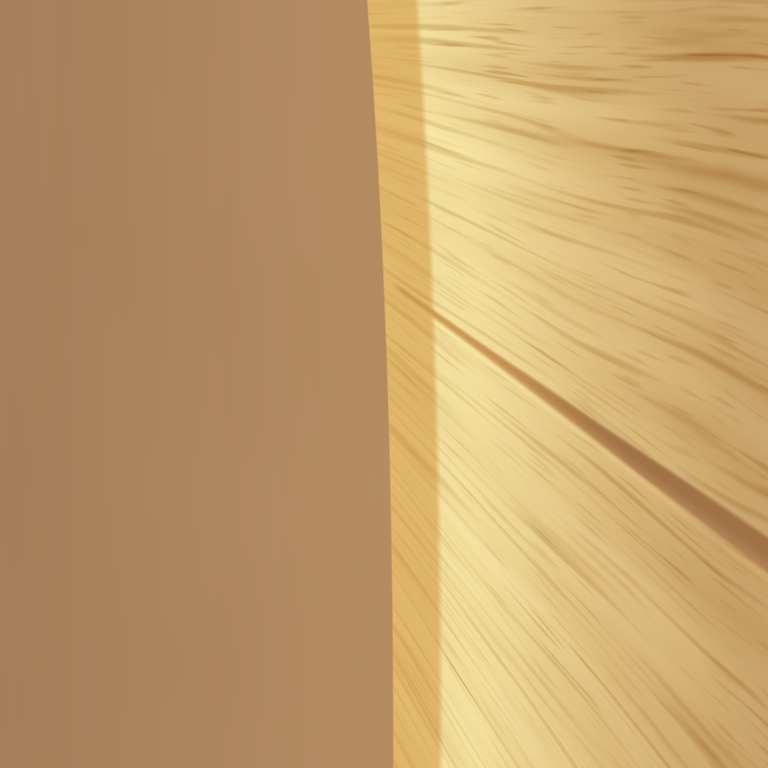
Write a WebGL 1 fragment shader that draws this texture.

```glsl
precision highp float;

uniform vec2 u_resolution;

// Layout
const vec2 VANISHING_POINT = vec2(0.03, 0.976);
const float WALL_BASE_X = 0.512;
const float WALL_LEAN = 0.034;
const float SHADOW_BASE_X = 0.574;
const float SHADOW_LEAN = 0.031;
const float LEAN_POWER = 2.2;
const float SHADOW_BLUR = 0.005;
const float GROOVE_SLOPE = 0.72;
const float GROOVE_START_X = 0.508;

// Grain
const float FIBRE_FREQ = 62.0;
const float PORE_FREQ = 115.0;
const float GRAIN_WARP = 0.022;
const float GRAIN_STRENGTH = 0.13;

// Colours
const vec3 WALL_FAR = vec3(0.655, 0.500, 0.355);
const vec3 WALL_NEAR = vec3(0.705, 0.545, 0.380);
const vec3 SHADED_WOOD = vec3(0.870, 0.705, 0.405);
const vec3 SUNLIT_WOOD = vec3(0.935, 0.850, 0.590);
const vec3 MIDDLE_WOOD = vec3(0.850, 0.720, 0.475);
const vec3 DIM_WOOD = vec3(0.765, 0.610, 0.390);
const vec3 GROOVE_LIGHT = vec3(0.790, 0.590, 0.325);
const vec3 GROOVE_DARK = vec3(0.620, 0.435, 0.265);
const vec3 GRAIN_TINT = vec3(0.75, 1.0, 1.05);

vec2 hashGradient(vec2 cell) {
  vec2 p = vec2(dot(cell, vec2(127.1, 311.7)), dot(cell, vec2(269.5, 183.3)));
  return fract(sin(p) * 43758.5) * 2.0 - 1.0;
}

float gradientNoise(vec2 p) {
  vec2 i = floor(p);
  vec2 f = p - i;
  vec2 w = f * f * f * (f * (f * 6.0 - 15.0) + 10.0);
  float a = dot(hashGradient(i), f);
  float b = dot(hashGradient(i + vec2(1.0, 0.0)), f - vec2(1.0, 0.0));
  float c = dot(hashGradient(i + vec2(0.0, 1.0)), f - vec2(0.0, 1.0));
  float d = dot(hashGradient(i + vec2(1.0, 1.0)), f - vec2(1.0, 1.0));
  return mix(mix(a, b, w.x), mix(c, d, w.x), w.y);
}

float leaningEdge(float baseX, float lean, float y) {
  return baseX - lean * pow(max(y, 0.0), LEAN_POWER);
}

// Darkness of the grain; depth runs along the fibres, slope across them.
float woodGrain(float depth, float slope) {
  float across = slope + GRAIN_WARP * gradientNoise(vec2(depth * 5.0, slope * 7.0));
  float fibre = gradientNoise(vec2(depth * 5.0, across * FIBRE_FREQ));
  float pore = gradientNoise(vec2(depth * 17.0, across * PORE_FREQ + 31.0));
  float band = gradientNoise(vec2(depth * 3.0, across * 15.0 + 7.0));
  float patches = 0.65 + 0.7 * gradientNoise(vec2(depth * 4.0, slope * 8.0 + 19.0));
  return smoothstep(0.02, 0.48, fibre) * 0.85
       + smoothstep(0.08, 0.5, pore) * patches * 0.9 + band * 0.5;
}

vec3 wallColor(vec2 uv) {
  float streak = gradientNoise(vec2(uv.x * 45.0, uv.y * 1.5));
  float cloud = gradientNoise(uv * 4.0);
  vec3 color = mix(WALL_FAR, WALL_NEAR, smoothstep(0.0, 0.52, uv.x));
  return color + 0.006 * streak + 0.008 * cloud;
}

vec3 woodColor(vec2 uv, float pixel) {
  float depth = max(uv.x - VANISHING_POINT.x, 0.1);
  float slope = (VANISHING_POINT.y - uv.y) / depth;
  float shadowX = leaningEdge(SHADOW_BASE_X, SHADOW_LEAN, uv.y);
  float sun = smoothstep(-SHADOW_BLUR, SHADOW_BLUR, uv.x - shadowX);

  // Sunlight fading to the right and toward the top
  float fade = uv.x - shadowX + 0.07 * smoothstep(0.7, 1.0, uv.y);
  vec3 lit = mix(SUNLIT_WOOD, MIDDLE_WOOD, smoothstep(0.02, 0.25, fade));
  lit = mix(lit, DIM_WOOD, smoothstep(0.18, 0.44, fade));
  vec3 color = mix(SHADED_WOOD, lit, sun);

  // Fibres and one broad dark streak
  float contrast = GRAIN_STRENGTH * mix(0.5, 0.85 + 0.25 * smoothstep(0.6, 1.0, uv.y), sun);
  color -= contrast * GRAIN_TINT * (woodGrain(depth, slope) - 0.18);
  float streak = (slope - 0.225 - 0.006 * gradientNoise(vec2(depth * 18.0, 3.0))) / 0.012;
  color -= 0.10 * GRAIN_TINT * exp(-streak * streak) * smoothstep(0.7, 0.95, uv.x);

  // Tapered groove with a shaded core and a lit lower lip
  float along = smoothstep(GROOVE_START_X, 1.0, uv.x);
  float halfWidth = mix(0.009, 0.023, along);
  float offset = slope - GROOVE_SLOPE;
  float soft = 0.004 + pixel / depth;
  float groove = 1.0 - smoothstep(halfWidth - soft, halfWidth + soft, abs(offset));
  groove *= smoothstep(GROOVE_START_X, GROOVE_START_X + 0.018, uv.x);
  vec3 grooveColor = mix(GROOVE_LIGHT, GROOVE_DARK, smoothstep(0.0, 0.75, along));
  grooveColor += 0.06 * smoothstep(-0.2, 1.0, offset / halfWidth);
  float lip = (offset - halfWidth - 0.009) / 0.007;
  color += 0.035 * exp(-lip * lip) * sun;
  return mix(color, grooveColor, groove * 0.95);
}

void main() {
  vec2 uv = gl_FragCoord.xy / u_resolution;
  float pixel = 1.0 / min(u_resolution.x, u_resolution.y);
  float wallX = leaningEdge(WALL_BASE_X, WALL_LEAN, uv.y);
  float wood = smoothstep(-pixel, pixel, uv.x - wallX);
  vec3 color = mix(wallColor(uv), woodColor(uv, pixel), wood);
  gl_FragColor = vec4(clamp(color, 0.0, 1.0), 1.0);
}
```
